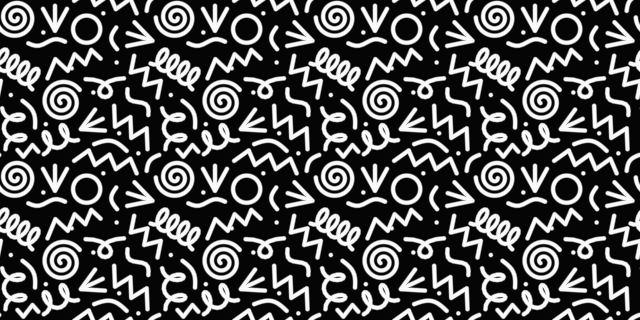
Write a WebGL 2 fragment shader that draws this pattern.

```glsl
#version 300 es
precision highp float;
// White hand-drawn doodles on black: spirals, coils, zigzags, arrows, arcs and dots.
// Each doodle is a distance to a pen path, wrapped around a square tile so it
// crosses tile borders; the tile repeats 4 times across and 2 times down.

uniform vec2 u_resolution;
out vec4 fragColor;

const float TAU = 6.2831853;
const float TILE = 192.0;           // tile side in drawing units, y runs down
const vec2 REPEATS = vec2(4.0, 2.0);
const float PEN_RADIUS = 2.6;
const float SOFTNESS = 1.15;
const vec3 INK = vec3(0.98);
const vec3 GROUND = vec3(0.02);

// Offset from an anchor to the point, by the shortest way around the tile
vec2 wrapped(vec2 p, vec2 anchor) {
    return mod(p - anchor + 0.5 * TILE, TILE) - 0.5 * TILE;
}

vec2 polar(float angle) { return vec2(cos(angle), sin(angle)); }

float segment(vec2 p, vec2 a, vec2 b) {
    vec2 ab = b - a;
    return length(p - a - ab * clamp(dot(p - a, ab) / dot(ab, ab), 0.0, 1.0));
}

// Inward spiral with round ends
float spiral(vec2 p, vec2 centre, float radius, float pitch, float turns, float start) {
    vec2 q = wrapped(p, centre);
    float len = length(q);
    float phase = fract((start - atan(q.y, q.x)) / TAU);
    float ringId = clamp(round((radius - len) / pitch - phase), 0.0, floor(turns - phase));
    float d = abs(len - radius + pitch * (phase + ringId));
    float tail = length(q - (radius - pitch * turns) * polar(start - TAU * turns));
    return min(d, min(tail, length(q - radius * polar(start))));
}

// Three strokes fanning out of the tip
float arrow(vec2 p, vec2 tip, float angle, float size) {
    vec2 q = wrapped(p, tip);
    float d = 1e3;
    for (int i = -1; i <= 1; i++)
        d = min(d, segment(q, vec2(0.0), size * polar(angle + 0.5 * float(i))));
    return d;
}

// Two alternating strokes, each shrunk a little from the last
float zigzag(vec2 p, vec2 start, vec2 even, vec2 odd, int strokes, float shrink) {
    vec2 q = wrapped(p, start), a = vec2(0.0);
    float d = 1e3, scale = 1.0;
    for (int i = 0; i < strokes; i++) {
        vec2 b = a + scale * (i % 2 == 0 ? even : odd);
        d = min(d, segment(q, a, b));
        a = b;
        scale *= shrink;
    }
    return d;
}

// Sine bow from a to b: one half wave is an arc, two are an S
float wave(vec2 p, vec2 a, vec2 b, float height, float halves) {
    vec2 q = wrapped(p, a), span = b - a, last = vec2(0.0);
    vec2 side = normalize(vec2(-span.y, span.x));
    float d = 1e3;
    for (int i = 1; i <= 10; i++) {
        float t = float(i) / 10.0;
        vec2 next = span * t + side * height * sin(0.5 * TAU * halves * t);
        d = min(d, segment(q, last, next));
        last = next;
    }
    return d;
}

// Looping scribble: an ellipse carried from a to b
float coil(vec2 p, vec2 a, vec2 b, vec2 size, int loops) {
    vec2 q = wrapped(p, a), span = b - a, along = normalize(span);
    vec2 side = vec2(-along.y, along.x), last = side * size.y;
    float d = 1e3;
    int steps = loops * 16;
    for (int i = 1; i <= steps; i++) {
        float t = float(i) / float(steps), turn = TAU * float(loops) * t;
        vec2 next = span * t + along * size.x * sin(turn) + side * size.y * cos(turn);
        d = min(d, segment(q, last, next));
        last = next;
    }
    return d;
}

float doodles(vec2 p) {
    // Spirals and ring
    float d = spiral(p, vec2(19, 21), 24.0, 8.8, 2.45, 0.5 * TAU);
    d = min(d, spiral(p, vec2(75, 122), 25.0, 8.8, 2.5, -0.6));
    d = min(d, abs(length(wrapped(p, vec2(104, 35))) - 16.3));
    // Arrows
    d = min(d, arrow(p, vec2(66, 37), -0.25 * TAU, 30.0));
    d = min(d, arrow(p, vec2(183, 49), -2.84, 31.0));
    d = min(d, arrow(p, vec2(97, 155), -0.44, 29.0));
    // Zigzags
    d = min(d, zigzag(p, vec2(57, 94), vec2(9.5, -23), vec2(16, 15), 6, 0.93));
    d = min(d, zigzag(p, vec2(161, 67), vec2(-4, 20), vec2(20, -5), 5, 1.0));
    d = min(d, zigzag(p, vec2(137, 127), vec2(1, 25), vec2(18.5, -11.5), 5, 1.0));
    d = min(d, zigzag(p, vec2(21, 180), vec2(7, 8), vec2(11, -14), 3, 1.0));
    d = min(d, zigzag(p, vec2(89, 193), vec2(17.5, -12.5), vec2(7.5, 17.5), 6, 1.0));
    // Coils
    d = min(d, coil(p, vec2(-5, 66), vec2(45, 97), vec2(7.5, 12), 4));
    d = min(d, coil(p, vec2(48, 174), vec2(89, 157), vec2(8, 12), 2));
    d = min(d, coil(p, vec2(15, 129), vec2(19, 178), vec2(8.5, 12.5), 2));
    d = min(d, coil(p, vec2(149, 105), vec2(103, 106), vec2(17, 11), 1));
    // Waves and arcs
    d = min(d, wave(p, vec2(34, 52), vec2(78, 50), 3.5, 2.0));
    d = min(d, wave(p, vec2(153, 107), vec2(178, 138), 6.0, 2.0));
    d = min(d, wave(p, vec2(139.5, 33), vec2(140.5, 59), 6.5, 1.0));
    d = min(d, wave(p, vec2(27, 121), vec2(42, 153), -6.0, 1.0));
    d = min(d, wave(p, vec2(113, 173), vec2(152, 181), -8.0, 1.0));
    d = min(d, wave(p, vec2(191, -6), vec2(176, 13), 4.5, 1.0));
    // Dots in the gaps
    vec2 dots[9] = vec2[9](vec2(124, 16), vec2(52, 39), vec2(140, 75), vec2(86, 82),
        vec2(112, 111), vec2(13, 114), vec2(55, 149), vec2(143, 160), vec2(166, 184));
    for (int i = 0; i < 9; i++) d = min(d, length(wrapped(p, dots[i])));
    return d;
}

void main() {
    vec2 uv = gl_FragCoord.xy / u_resolution;
    vec2 p = vec2(uv.x, 1.0 - uv.y) * REPEATS * TILE;
    float pixel = REPEATS.y * TILE / u_resolution.y;
    float edge = max(SOFTNESS, 0.6 * pixel);
    float ink = 1.0 - smoothstep(-edge, edge, doodles(p) - PEN_RADIUS);
    fragColor = vec4(mix(GROUND, INK, ink), 1.0);
}
```
